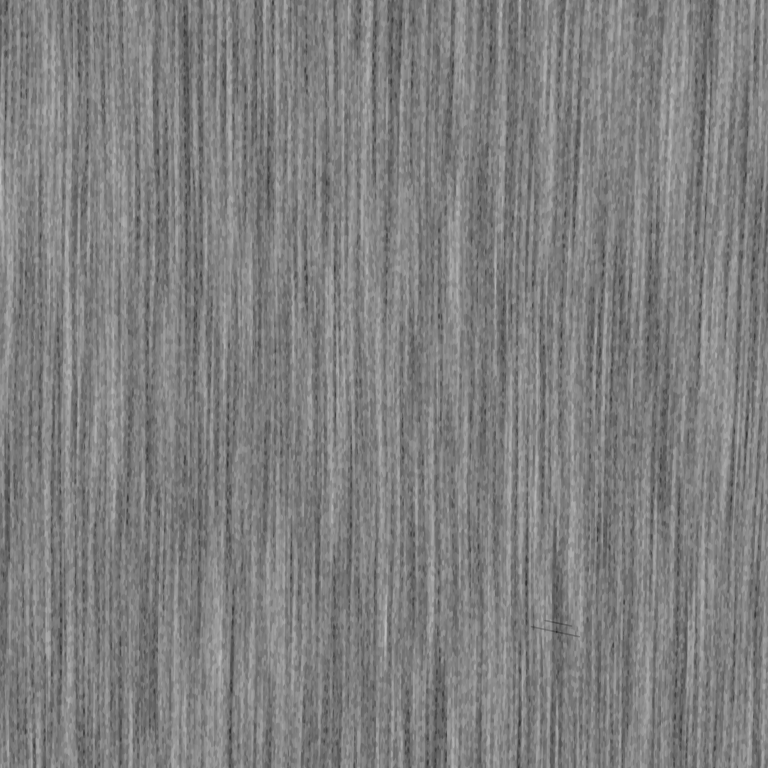
This texture is drawn by a WebGL 1 fragment shader. Its source:

```glsl
precision highp float;
// Grey wood veneer: fine upright ribs with light threads, chains of dark pores and two small scratches.

uniform vec2 u_resolution;

#define BASE_GREY 0.500
#define BROAD_AMP 0.014
#define RIB_AMP 0.030
#define MID_AMP 0.060
#define FINE_AMP 0.082
#define FLECK_AMP 0.065
#define THREAD_LIGHT 0.085
#define PORE_DARK 0.130
#define SCRATCH_DARK 0.160
#define RIB_COUNT 88.0
#define LEAN 0.035
#define WAVER 0.0022

float hash(vec2 p) {
  vec3 q = fract(p.xyx * 0.1031);
  q += dot(q, q.yzx + 33.33);
  return fract((q.x + q.y) * q.z);
}

// Smooth cellular noise in -1..1; each column is shifted so that rows never line up.
float streaks(vec2 p, vec2 freq, float seed) {
  p *= freq;
  float column = floor(p.x);
  float total = 0.0;
  float weights = 0.0001;
  for (int i = -1; i <= 1; i++) {
    float x = column + float(i);
    float y = p.y + 7.0 * hash(vec2(x, seed));
    for (int j = -1; j <= 1; j++) {
      vec2 cell = vec2(x, floor(y) + float(j));
      vec2 jitter = vec2(hash(cell + seed + 3.7), hash(cell + seed + 19.3));
      vec2 d = cell + 0.2 + 0.6 * jitter - vec2(p.x, y);
      float w = exp(-7.0 * dot(d, d));
      total += w * (2.0 * hash(cell + seed + 41.9) - 1.0);
      weights += w;
    }
  }
  return total / weights;
}

// Scattered soft slivers, at most one in each cell; radius is in canvas units.
float slivers(vec2 p, vec2 freq, vec2 radius, float chance, float seed) {
  p *= freq;
  float column = floor(p.x);
  float mask = 0.0;
  for (int i = -1; i <= 1; i++) {
    float x = column + float(i);
    float y = p.y + 7.0 * hash(vec2(x, seed));
    for (int j = -1; j <= 1; j++) {
      vec2 cell = vec2(x, floor(y) + float(j));
      vec2 center = cell + vec2(hash(vec2(x, seed + 5.1)), hash(cell + seed + 23.7));
      float size = mix(0.5, 1.0, hash(cell + seed + 31.3));
      vec2 d = (vec2(p.x, y) - center) / (freq * radius * vec2(1.0, size));
      float present = step(hash(cell + seed + 47.9), chance);
      mask = max(mask, present * size * (1.0 - smoothstep(0.3, 1.0, length(d))));
    }
  }
  return mask;
}

float segmentDistance(vec2 p, vec2 a, vec2 b) {
  vec2 ab = b - a;
  return length(p - a - ab * clamp(dot(p - a, ab) / dot(ab, ab), 0.0, 1.0));
}

void main() {
  vec2 uv = gl_FragCoord.xy / u_resolution;

  // Grain direction: a slight lean that grows to the right, with a slow waver.
  vec2 p = uv;
  p.x -= LEAN * uv.x * uv.x * uv.y;
  p.x += WAVER * sin(5.0 * uv.y + 7.0 * uv.x) + 0.3 * WAVER * sin(17.0 * uv.y + 23.0 * uv.x);

  // Grain from wide bands down to flecks; the bands shift the even ribs out of step.
  float broad = streaks(p, vec2(36.0, 2.0), 11.0);
  float mid = streaks(p, vec2(130.0, 2.6), 57.0);
  float fine = streaks(p, vec2(250.0, 7.0), 93.0);
  float fleck = streaks(p, vec2(400.0, 150.0), 131.0);
  float ribs = sin(6.2832 * RIB_COUNT * p.x + 3.0 * broad + 1.5 * mid);
  float grey = BASE_GREY + BROAD_AMP * broad + RIB_AMP * ribs + MID_AMP * mid
    + FINE_AMP * fine + FLECK_AMP * fleck;

  // Long pale threads, and small pores chained along the dark grooves.
  grey += THREAD_LIGHT * slivers(p, vec2(70.0, 4.0), vec2(0.0024, 0.12), 0.30, 171.0);
  float groove = smoothstep(0.1, -0.7, 0.5 * mid + 0.6 * fine + 0.3 * ribs);
  grey -= PORE_DARK * groove * slivers(p, vec2(180.0, 75.0), vec2(0.0019, 0.0065), 0.55, 211.0);

  // Two short scratches across the grain.
  for (int i = 0; i < 2; i++) {
    float k = float(i);
    vec2 start = vec2(0.692 + 0.018 * k, 0.184 + 0.008 * k);
    vec2 end = start + vec2(0.062, -0.013) * (1.0 - 0.45 * k);
    float line = 1.0 - smoothstep(0.0004, 0.0018, segmentDistance(uv, start, end));
    grey -= SCRATCH_DARK * line * (0.7 + 0.3 * fleck);
  }

  gl_FragColor = vec4(vec3(clamp(grey, 0.0, 1.0)), 1.0);
}
```
